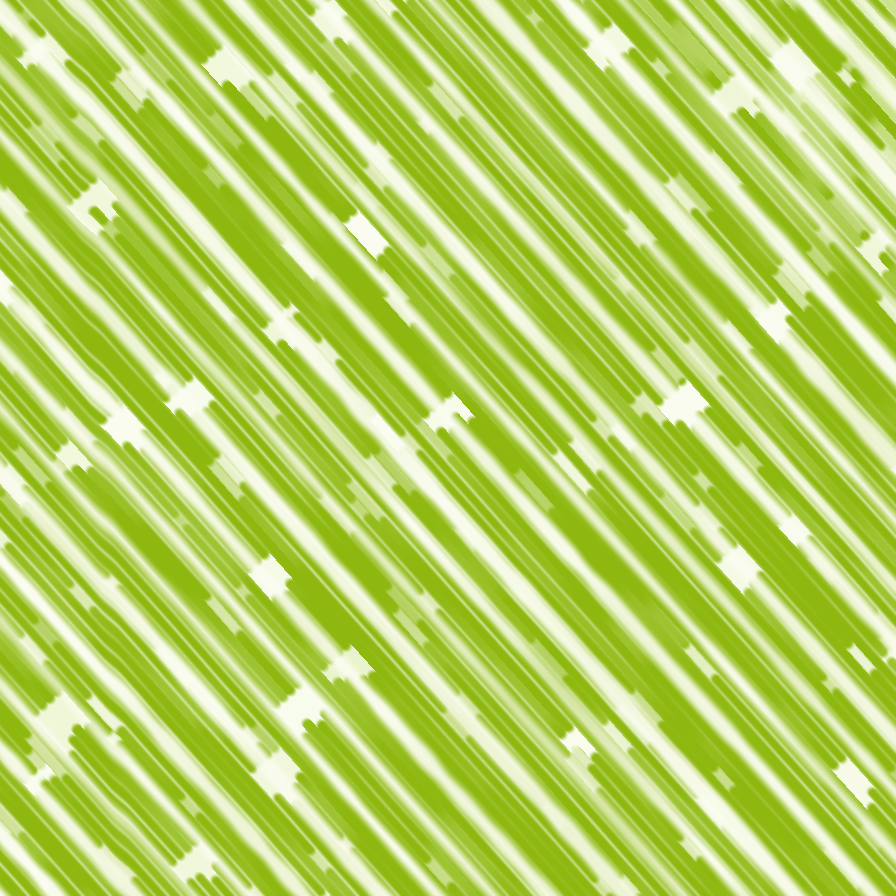
This pattern is drawn by a Shadertoy shader. Its source:

```glsl
// Slanted green bands split by soft white stripes, seven repeats across the diagonal.
// Each repeat holds four white stripes and eighteen fine lanes with pale hairlines;
// hashed gaps, ragged blotches, faded lanes and a slight seam supply the wear.

#define PERIOD 0.204
#define LANES 18.0
#define SLOPE 1.12
#define STRIPE_PHASES vec4(0.0, 0.32, 0.55, 0.785)
#define STRIPE_WIDTHS vec4(0.096, 0.082, 0.056, 0.066)
#define HAIR_WIDTH 0.0010
#define HAIR_STRENGTH 0.80
#define BLOTCH_CHANCE 0.42
#define DASH_CHANCE 0.18
#define GREEN vec3(0.555, 0.72, 0.06)
#define PALE vec3(0.85, 0.92, 0.65)
#define WHITE vec3(0.98, 0.99, 0.94)

float hash(vec2 p) {
    return fract(sin(dot(p, vec2(127.1, 311.7))) * 43758.5453);
}

float noise(vec2 p) {
    vec2 i = floor(p), f = fract(p);
    f = f * f * (3.0 - 2.0 * f);
    return mix(mix(hash(i), hash(i + vec2(1, 0)), f.x),
               mix(hash(i + vec2(0, 1)), hash(i + vec2(1, 1)), f.x), f.y);
}

// Coverage of the inside of a signed distance
float cover(float d, float soft) {
    return 1.0 - smoothstep(-soft, soft, d);
}

// Coverage of the white stripes; the narrow ones fade in places
float stripes(float along, float across, float soft) {
    float amount = 0.0;
    for (int i = 0; i < 4; i++) {
        float q = across / PERIOD - STRIPE_PHASES[i];
        float id = floor(q + 0.5);
        vec2 seed = vec2(id, float(i) * 7.0 + 3.0);
        float drift = 0.03 * (hash(seed + 9.4) - 0.5);
        float wear = 0.85 + 0.25 * hash(seed) + 0.3 * (noise(vec2(along * 30.0, id * 5.0 + float(i))) - 0.5);
        float d = PERIOD * (abs(q - id - drift) - 0.5 * STRIPE_WIDTHS[i] * wear);
        float fade = mix(i < 2 ? 0.84 : 0.6, 1.0, noise(vec2(along * 8.0, id * 9.0 + float(i))));
        amount = max(amount, fade * cover(d, soft));
    }
    return amount;
}

// Distance to a gap in a lane; the green ends beside it are rounded
float gap(float along, float centre, float halfLength, float v) {
    return abs(along - centre) - halfLength - 0.012 * v * v;
}

void mainImage(out vec4 fragColor, in vec2 fragCoord) {
    vec2 p = fragCoord / iResolution.y;
    float soft = max(0.0026, 0.8 / iResolution.y);

    // Stripe axes, with a slight sideways step left of the seam
    vec2 dir = normalize(vec2(1.0, -SLOPE));
    float along = dot(p, dir);
    float across = dot(p - vec2(0.267, 1.0), vec2(-dir.y, dir.x));
    float seam = 0.085 + 0.055 * (1.0 - p.y);
    across += 0.003 * (1.0 - smoothstep(seam - 0.012, seam + 0.012, p.x));
    across += 0.0015 * (noise(vec2(along * 9.0, across * 6.0)) - 0.5);

    // Fine lanes: index and position inside the lane
    float laneWidth = PERIOD / LANES;
    float lane = floor(across / laneWidth);
    float v = across / laneWidth - lane - 0.5;

    // Tinted lane segments, paler toward the upper right
    float corner = smoothstep(0.20, 0.50, across) * smoothstep(0.50, 0.85, p.y);
    float tint = noise(vec2(along * 11.0 + lane * 3.7, lane * 1.9));
    vec3 color = mix(GREEN, PALE, 0.22 * smoothstep(0.5, 0.9, tint));
    color = mix(color, PALE, corner * 0.8 * smoothstep(0.42, 0.62, tint));

    // Hairlines on lane borders, strong in some stretches and absent in others
    float edge = (0.5 - abs(v)) * laneWidth;
    float border = floor(across / laneWidth + 0.5);
    float strength = HAIR_STRENGTH * smoothstep(0.2, 0.85, noise(vec2(along * 5.0, border * 4.3)));
    color = mix(color, WHITE, strength * cover(edge - HAIR_WIDTH, soft));

    // Short pale dashes in single lanes
    float cell = floor(along / 0.13);
    vec2 seed = vec2(cell, lane);
    float centre = (cell + 0.35 + 0.3 * hash(seed + 11.3)) * 0.13;
    float dash = gap(along, centre, mix(0.005, 0.028, hash(seed + 23.7)), v);
    float shown = step(hash(seed + 5.1), DASH_CHANCE) * cover(-edge, soft);
    color = mix(color, WHITE, shown * mix(0.3, 0.9, hash(seed + 41.9)) * cover(dash, soft * 1.4));

    // Ragged blotches spanning a few lanes beside a white stripe
    float groupLanes = LANES / 3.0;
    float group = floor((lane + 0.5) / groupLanes + 0.5);
    float offset = lane + 0.5 - group * groupLanes;
    cell = floor(along / 0.20);
    seed = vec2(cell, group + 90.0);
    centre = (cell + 0.3 + 0.4 * hash(seed)) * 0.20;
    float ragged = 0.016 * (hash(vec2(lane, cell + 60.0)) - 0.5);
    float blotch = gap(along, centre + ragged, mix(0.008, 0.022, hash(seed + 8.2)) + ragged, v);
    float spread = mix(0.9, 2.3, hash(seed + 17.4));
    shown = step(hash(seed + 31.6), BLOTCH_CHANCE) * step(abs(offset - hash(seed + 2.8) + 0.5), spread);
    vec3 blotchColor = mix(WHITE, PALE, 0.5 * hash(seed + 52.3));
    color = mix(color, blotchColor, shown * cover(blotch, soft * 1.4));

    // Broad white stripes on top, with blurred flanks
    color = mix(color, WHITE, stripes(along, across, soft * 2.2));
    fragColor = vec4(color, 1.0);
}
```
